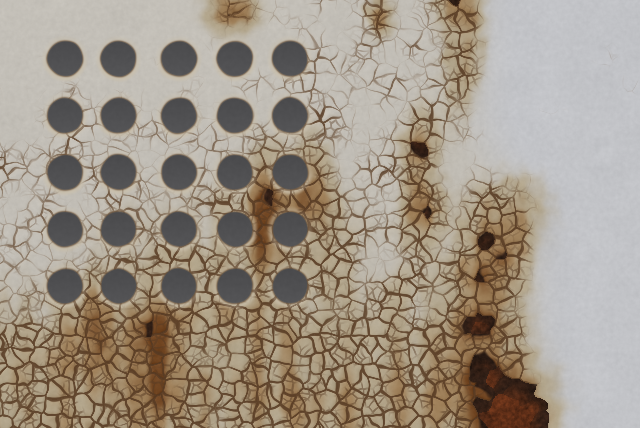
Give the GLSL for this texture, as a Shadertoy shader.

```glsl
// Weathered painted metal: a five by five grid of punched holes, cracked paint and rust.
// Voronoi borders form the cracks, whole cells flake away around rust spots, and
// soft ellipses with vertical gradient noise stain the paint.

struct Flake { float edge; vec2 normal; vec2 centre; };

const float COLUMNS[5] = float[5](0.152, 0.277, 0.418, 0.549, 0.678);

// Flaked spots: centre, radius
const vec3 SPOTS[14] = vec3[14](
    vec3(0.980, 0.656, 0.015), vec3(0.998, 0.508, 0.017), vec3(0.352, 0.234, 0.016),
    vec3(0.631, 0.539, 0.012), vec3(0.607, 0.424, 0.010), vec3(0.547, 0.965, 0.011),
    vec3(1.172, 0.402, 0.017), vec3(1.123, 0.352, 0.017), vec3(1.117, 0.242, 0.032),
    vec3(1.127, 0.141, 0.027), vec3(1.195, 0.020, 0.082), vec3(1.064, 0.996, 0.016),
    vec3(1.136, 0.434, 0.012), vec3(1.152, 0.110, 0.034));

// Rust stains: centre, radii
const vec4 STAINS[11] = vec4[11](
    vec4(1.08, 0.91, 0.045, 0.15), vec4(0.54, 0.98, 0.06, 0.05), vec4(0.89, 0.96, 0.03, 0.04),
    vec4(0.985, 0.57, 0.04, 0.14), vec4(1.20, 0.50, 0.08, 0.08), vec4(1.14, 0.30, 0.08, 0.17),
    vec4(0.36, 0.14, 0.05, 0.13), vec4(0.72, 0.53, 0.06, 0.12), vec4(1.17, 0.08, 0.11, 0.10),
    vec4(0.21, 0.22, 0.04, 0.11), vec4(0.62, 0.50, 0.04, 0.13));

vec2 hash2(vec2 p) {
    vec3 h = fract(vec3(p.xyx) * vec3(0.1031, 0.1030, 0.0973));
    h += dot(h, h.yzx + 33.33);
    return fract((h.xx + h.yz) * h.zy);
}

float corner(vec2 cell, vec2 offset) { return dot(hash2(cell) * 2.0 - 1.0, offset); }

float gradientNoise(vec2 p) {
    vec2 i = floor(p), f = fract(p), u = f * f * f * (f * (f * 6.0 - 15.0) + 10.0), e = vec2(1, 0);
    return mix(mix(corner(i, f), corner(i + e, f - e), u.x),
               mix(corner(i + e.yx, f - e.yx), corner(i + 1.0, f - 1.0), u.x), u.y);
}

float fbm(vec2 p) {
    return gradientNoise(p) + 0.5 * gradientNoise(p * 2.1 + 7.3) + 0.25 * gradientNoise(p * 4.3 + 3.1);
}

float blob(vec2 p, vec2 centre, vec2 radii) {
    vec2 d = (p - centre) / radii;
    return exp(-dot(d, d));
}

// Voronoi cell with the distance and direction to its closest border
Flake flakeAt(vec2 q) {
    vec2 cell = floor(q), f = fract(q), nearest = vec2(0), home = vec2(0);
    float best = 8.0;
    for (int k = 0; k < 9; k++) {
        vec2 g = vec2(k % 3, k / 3) - 1.0, r = g + hash2(cell + g) - f;
        if (dot(r, r) < best) { best = dot(r, r); nearest = r; home = g; }
    }
    Flake flake = Flake(8.0, vec2(0), q + nearest);
    for (int k = 0; k < 25; k++) {
        vec2 g = home + vec2(k % 5, k / 5) - 2.0, r = g + hash2(cell + g) - f, d = r - nearest;
        if (dot(d, d) < 1e-5) continue;
        float e = dot(0.5 * (nearest + r), normalize(d));
        if (e < flake.edge) { flake.edge = e; flake.normal = normalize(d); }
    }
    return flake;
}

// Offset from the closest hole centre
vec2 holeOffset(vec2 p) {
    float dx = 9.0;
    for (int i = 0; i < 5; i++) if (abs(p.x - COLUMNS[i]) < abs(dx)) dx = p.x - COLUMNS[i];
    float row = clamp(round((0.863 - p.y) / 0.1328), 0.0, 4.0);
    return vec2(dx, p.y - 0.863 + row * 0.1328);
}

float spotDistance(vec2 p) {
    float d = 9.0;
    for (int i = 0; i < 14; i++) d = min(d, length(p - SPOTS[i].xy) - SPOTS[i].z);
    return d;
}

float stainAmount(vec2 p) {
    float s = 0.0;
    for (int i = 0; i < 11; i++) s += 0.5 * blob(p, STAINS[i].xy, STAINS[i].zw);
    s += 0.36 * smoothstep(0.45, 0.08, p.y) * smoothstep(1.28, 1.10, p.x);
    return s + 0.22 * blob(p, vec2(0.55, 0.38), vec2(0.32, 0.20));
}

float crackLine(float edge, float width, float aa) { return 1.0 - smoothstep(width, width + aa, edge); }

void mainImage(out vec4 fragColor, in vec2 fragCoord) {
    vec2 p = fragCoord / iResolution.y;
    float px = 1.0 / iResolution.y;
    vec2 warp = vec2(gradientNoise(p * 32.0), gradientNoise(p * 32.0 + 41.0));
    float cloud = fbm(p * 9.0), grain = fbm(p * 85.0);
    float streak = gradientNoise(vec2(p.x * 24.0, p.y * 2.5));

    // Cracks thin out over the clean right side and the upper left
    float clean = smoothstep(1.14, 1.33, p.x + 0.12 * smoothstep(0.45, 0.75, p.y));
    float stain = stainAmount(p + 0.025 * warp);
    float density = mix(0.40, 0.04, clean) + 0.75 * stain + 0.25 * blob(p, vec2(1.43, 0.83), vec2(0.13));
    density -= 0.25 * smoothstep(0.65, 0.95, p.y) * smoothstep(0.85, 0.5, p.x);
    float cracked = smoothstep(0.25, 0.65, density + 0.35 * cloud);
    Flake big = flakeAt((p + 0.014 * warp) * 28.0);
    Flake small = flakeAt((p + 0.010 * warp.yx) * 47.0 + 5.0);
    float crack = crackLine(big.edge, 0.045 * cracked, 28.0 * px) * cracked;
    crack = max(crack, 0.6 * crackLine(small.edge, 0.04, 47.0 * px)
        * cracked * smoothstep(-0.05, 0.25, gradientNoise(p * 21.0) + 0.25 * stain));

    // Paint, from cool white through cream and tan to rust brown
    float spot = spotDistance(mix(p, big.centre / 28.0, 0.55) + 0.010 * warp);
    float halo = exp(-max(spotDistance(p + 0.02 * warp), 0.0) * 38.0);
    float tone = stain * (1.0 + 0.6 * cloud + 0.9 * streak) + 0.35 * halo + 0.04 * cracked;
    vec3 col = mix(vec3(0.765, 0.75, 0.72), vec3(0.76, 0.765, 0.78), clean);
    col = mix(col, vec3(0.70, 0.65, 0.55), smoothstep(0.02, 0.30, tone));
    col = mix(col, vec3(0.62, 0.50, 0.35), smoothstep(0.30, 0.65, tone));
    col = mix(col, vec3(0.44, 0.27, 0.13), smoothstep(0.62, 1.10, tone));
    vec2 toLight = vec2(-0.6, 0.8);
    float dents = gradientNoise(p * 22.0) - gradientNoise((p + 0.006 * toLight) * 22.0);
    col += 0.025 * grain + 0.02 * cloud + 0.09 * dents * smoothstep(0.0, 0.4, gradientNoise(p * 11.0 + 9.0));
    col += 0.10 * cracked * dot(big.normal, toLight) * exp(-big.edge * 9.0);
    col = mix(col, col * vec3(0.80, 0.70, 0.57), 0.5 * cracked * exp(-big.edge * 12.0));
    col = mix(col, vec3(0.34, 0.23, 0.14), 0.85 * crack);

    // Bare rust, shaded under the lifted paint edge
    vec3 rust = mix(vec3(0.17, 0.11, 0.08), vec3(0.37, 0.18, 0.09), smoothstep(0.0, -0.035, spot));
    rust *= 1.0 + 0.45 * grain + 0.35 * cloud;
    col = mix(col, rust, 1.0 - smoothstep(-0.002, 0.002, spot));

    // Punched holes with a pale burr and a thin rusty lip
    vec2 h = holeOffset(p);
    float hole = length(h) - 0.0405 + 0.003 * gradientNoise(p * 26.0);
    float below = smoothstep(0.02, -0.04, h.y);
    float burr = smoothstep(0.017, 0.004, hole) * (0.35 + 0.45 * below);
    col = mix(col, vec3(0.79, 0.75, 0.67), burr * (1.0 - 0.5 * crack));
    col = mix(col, vec3(0.42, 0.31, 0.20), 0.65 * exp(-pow(hole / 0.003, 2.0)));
    vec3 grey = vec3(0.31, 0.31, 0.318) - 0.5 * h.y * vec3(1) + 0.012 * grain;
    col = mix(col, grey, 1.0 - smoothstep(-px, px, hole));
    fragColor = vec4(clamp(col, 0.0, 1.0), 1.0);
}
```
